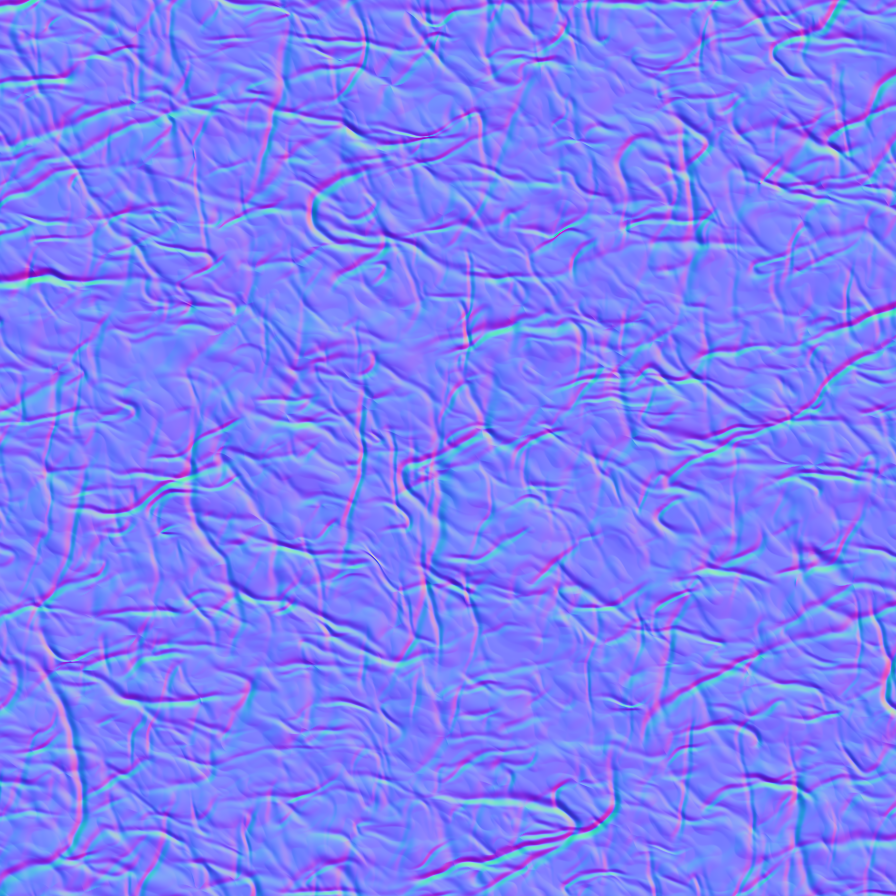
A Shadertoy shader for this texture map:

```glsl
// Tangent-space normal map of crumpled paper: crisp rumples, broken folds and a mesh of fine creases.

const float TAU = 6.2831853;
const int FOLD_OCTAVES = 4;
const int RELIEF_OCTAVES = 4;

vec2 hash22(vec2 p) {
    vec3 q = fract(p.xyx * vec3(0.1031, 0.1030, 0.0973));
    q += dot(q, q.yzx + 33.33);
    return fract((q.xx + q.yz) * q.zy);
}

vec2 randomDirection(vec2 cell) {
    float angle = TAU * hash22(cell).x;
    return vec2(cos(angle), sin(angle));
}

mat2 rotation(float angle) {
    float c = cos(angle), s = sin(angle);
    return mat2(c, s, -s, c);
}

// Gradient noise: x is the value, yz its analytic derivative.
vec3 gradientNoise(vec2 p) {
    vec2 i = floor(p), f = p - i;
    vec2 u = f * f * f * (f * (f * 6.0 - 15.0) + 10.0);
    vec2 du = 30.0 * f * f * (f * (f - 2.0) + 1.0);
    vec2 ga = randomDirection(i);
    vec2 gb = randomDirection(i + vec2(1, 0));
    vec2 gc = randomDirection(i + vec2(0, 1));
    vec2 gd = randomDirection(i + vec2(1, 1));
    float a = dot(ga, f);
    float b = dot(gb, f - vec2(1, 0));
    float c = dot(gc, f - vec2(0, 1));
    float d = dot(gd, f - vec2(1, 1));
    float k = a - b - c + d;
    float value = a + u.x * (b - a) + u.y * (c - a) + u.x * u.y * k;
    vec2 slope = ga + u.x * (gb - ga) + u.y * (gc - ga) + u.x * u.y * (ga - gb - gc + gd)
               + du * (u.yx * k + vec2(b, c) - a);
    return vec3(value, slope);
}

// Valley along the zero line of stretched noise; fades in and out along its length.
float fold(vec2 p, vec2 scale, float width, float seed) {
    vec3 n = gradientNoise(p * scale + seed);
    float dist = n.x / (length(n.yz * scale) + 0.03 * scale.x);
    vec3 fade = gradientNoise(p * scale * 1.5 + seed + 57.3);
    float depth = smoothstep(-0.08, 0.45, fade.x);
    float t = dist / width;
    float lip = clamp(fade.y, -0.8, 0.8);
    return -width * depth * (1.0 + lip * t) * exp(-t * t);
}

// Distance to the nearest border between irregular cells.
float cellBorder(vec2 p) {
    vec2 base = floor(p), nearest = vec2(0);
    float best = 9.0, border = 9.0;
    for (int k = 0; k < 9; k++) {
        vec2 cell = base + vec2(k % 3 - 1, k / 3 - 1);
        vec2 toSite = cell + hash22(cell) - p;
        float d = dot(toSite, toSite);
        if (d < best) { best = d; nearest = toSite; }
    }
    for (int k = 0; k < 25; k++) {
        vec2 cell = base + vec2(k % 5 - 2, k / 5 - 2);
        vec2 toSite = cell + hash22(cell) - p;
        vec2 across = toSite - nearest;
        if (dot(across, across) > 1e-5)
            border = min(border, dot(0.5 * (toSite + nearest), normalize(across)));
    }
    return border;
}

// Straight-sided network of creases, strong in some places and absent in others.
float creaseMesh(vec2 p, vec2 scale, float width, float seed) {
    float t = cellBorder(p * scale + seed) / (scale.y * width);
    float depth = smoothstep(-0.15, 0.45, gradientNoise(p * scale * 0.8 + seed).x);
    return -width * depth * exp(-t * t);
}

// Rumples, wider than tall; the soft absolute value adds narrow valleys between facets.
float relief(vec2 p, vec2 scale, float slope) {
    float h = 0.0;
    for (int i = 0; i < RELIEF_OCTAVES; i++) {
        float n = gradientNoise(p * scale + 13.7 * float(i)).x;
        h += slope / scale.y * (0.6 * n + 0.8 * sqrt(n * n + 0.002));
        p = rotation(0.2) * p;
        scale *= 1.7;
        slope *= 1.22;
    }
    return h;
}

float paperHeight(vec2 p) {
    // Bend the sheet so that folds wander and kink.
    vec2 q = p + 0.018 * vec2(gradientNoise(p * 6.0 + 3.1).x, gradientNoise(p * 6.0 + 41.7).x);
    q += 0.011 * vec2(gradientNoise(p * 17.0 + 8.3).x, gradientNoise(p * 17.0 + 63.9).x);
    q += 0.004 * vec2(gradientNoise(p * 43.0 + 19.3).x, gradientNoise(p * 43.0 + 77.1).x);

    float h = relief(q, vec2(8.0, 12.0), 0.07);

    // Level, upright and slanting folds, finer and shallower at each octave.
    float size = 4.4, width = 0.0050, depth = 1.5;
    for (int i = 0; i < FOLD_OCTAVES; i++) {
        float seed = 21.3 * float(i) + 9.0;
        h += depth * fold(rotation(-0.06) * q, size * vec2(0.45, 1.15), width, seed);
        h += depth * 0.75 * fold(rotation(0.1) * q, size * vec2(1.05, 0.4), width, seed + 130.0);
        h += depth * 0.5 * fold(rotation(0.75) * q, size * vec2(0.4, 1.0), width, seed + 260.0);
        size *= 1.65;
        width *= 0.92;
        depth *= 0.8;
    }

    h += 0.85 * creaseMesh(q, vec2(6.0, 8.0), 0.0046, 17.0);
    h += 0.6 * creaseMesh(q, vec2(12.0, 17.0), 0.0040, 71.0);
    return h;
}

void mainImage(out vec4 fragColor, in vec2 fragCoord) {
    vec2 p = fragCoord / iResolution.y;
    vec2 e = vec2(0.0008, 0.0);
    vec2 slope = vec2(paperHeight(p + e.xy) - paperHeight(p - e.xy),
                      paperHeight(p + e.yx) - paperHeight(p - e.yx)) / (2.0 * e.x);
    vec3 normal = normalize(vec3(-slope, 1.0));
    fragColor = vec4(vec3(0.49, 0.495, 0.5) + 0.5 * normal, 1.0);
}
```
